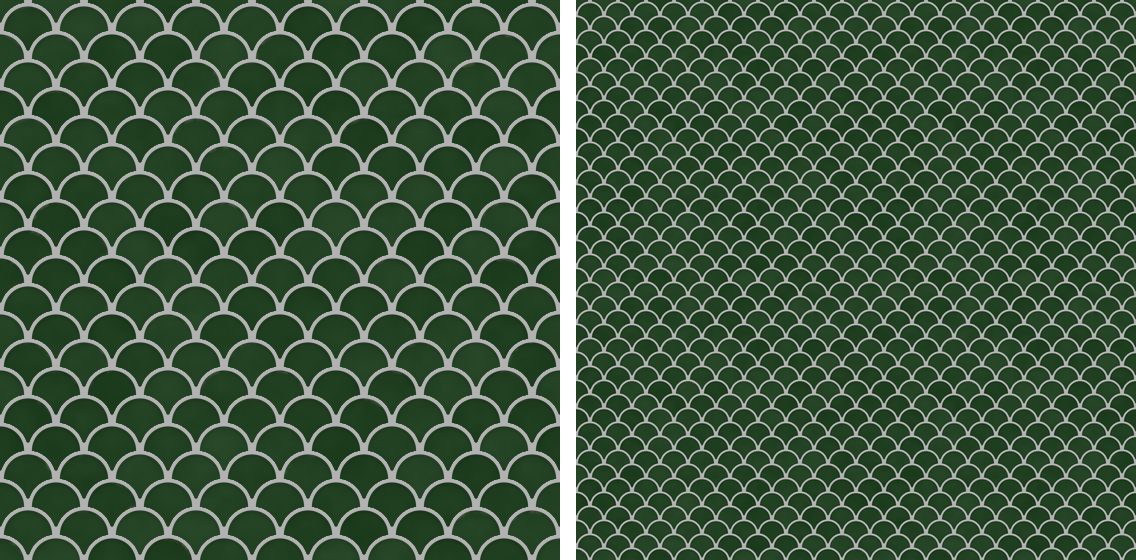
Left: one tile. Right: repeated 2 by 2.
Write a Shadertoy shader that draws this pattern.

```glsl
const float REPEATS = 10.0;
const float OUTER = 0.495;       // outer radius of the grout arc, in cells
const float INNER = 0.430;       // radius of the glazed scale
const float TAIL_END = -0.36;    // blunt lower tip of each scale
const float ROW_BASE = 0.455;    // height of the first row of centres

const vec3 GLAZE_DARK = vec3(0.108, 0.230, 0.110);
const vec3 GLAZE_LIGHT = vec3(0.160, 0.285, 0.163);
const vec3 GROUT = vec3(0.70);
const vec3 WORN = vec3(0.36, 0.38, 0.31);

float hash(vec2 p) {
    return fract(sin(dot(p, vec2(127.1, 311.7))) * 43758.5453);
}

float noise(vec2 p) {
    vec2 i = floor(p), f = fract(p);
    f = f * f * (3.0 - 2.0 * f);
    float low = mix(hash(i), hash(i + vec2(1.0, 0.0)), f.x);
    float high = mix(hash(i + vec2(0.0, 1.0)), hash(i + 1.0), f.x);
    return mix(low, high, f.y);
}

float fbm(vec2 p) {
    float sum = 0.0, gain = 0.55;
    for (int i = 0; i < 3; i++) {
        sum += gain * noise(p);
        p = p * 2.1 + 5.3;
        gain *= 0.5;
    }
    return sum;
}

// Column of the scale nearest to p in a row; alternate rows shift by half a cell
float columnOf(vec2 p, float row) {
    return floor(p.x + 0.5 * mod(row, 2.0));
}

vec2 centreOf(float column, float row) {
    return vec2(column + 0.5 - 0.5 * mod(row, 2.0), ROW_BASE + 0.5 * row);
}

// Signed distance to a scale: round head, concave flanks, blunt tail
float scaleDistance(vec2 q) {
    float head = length(vec2(q.x, max(q.y, 0.0))) - INNER;
    float flanks = OUTER - length(vec2(abs(q.x) - 0.5, q.y + 0.5));
    return max(max(head, flanks), TAIL_END - q.y);
}

vec3 glaze(vec2 q, vec2 id, float d) {
    float tone = hash(id + 3.7);
    vec2 seed = 40.0 * vec2(hash(id + 11.3), hash(id + 23.9));
    float cloud = fbm(q * 3.0 + seed);
    vec3 color = mix(GLAZE_DARK, GLAZE_LIGHT, clamp(0.12 + 0.65 * tone + 0.7 * (cloud - 0.45), 0.0, 1.0));

    // Soft shade beside the grout, deeper under the arch
    float arch = smoothstep(-0.1, 0.3, q.y);
    color *= 1.0 - (0.07 + 0.16 * arch) * exp(d / 0.045);

    // Patchy worn rim on some scales, on one side of the arch
    float angle = mix(0.5, 2.6, hash(id + 31.1));
    float side = smoothstep(0.1, 0.42, dot(q, vec2(cos(angle), sin(angle))));
    float patches = smoothstep(0.38, 0.72, fbm(q * 9.0 + seed));
    float worn = smoothstep(0.55, 0.95, hash(id + 47.3));
    float rim = smoothstep(-0.075, -0.005, d);
    return mix(color, WORN, 0.6 * worn * side * patches * rim);
}

void mainImage(out vec4 fragColor, in vec2 fragCoord) {
    vec2 p = REPEATS * fragCoord / iResolution.xy;
    float pixel = REPEATS / min(iResolution.x, iResolution.y);

    // The lower row lies in front; outside its arcs the row above shows
    float row = floor((p.y - ROW_BASE) * 2.0);
    float column = columnOf(p, row);
    vec2 q = p - centreOf(column, row);
    if (length(q) > OUTER) {
        row += 1.0;
        column = columnOf(p, row);
        q = p - centreOf(column, row);
    }

    vec2 id = mod(vec2(column, row), vec2(REPEATS, 2.0 * REPEATS));
    float d = scaleDistance(q);
    vec3 color = glaze(q, id, min(d, 0.0));
    color = mix(color, GROUT, smoothstep(-0.75 * pixel, 0.75 * pixel, d));
    fragColor = vec4(color, 1.0);
}
```
